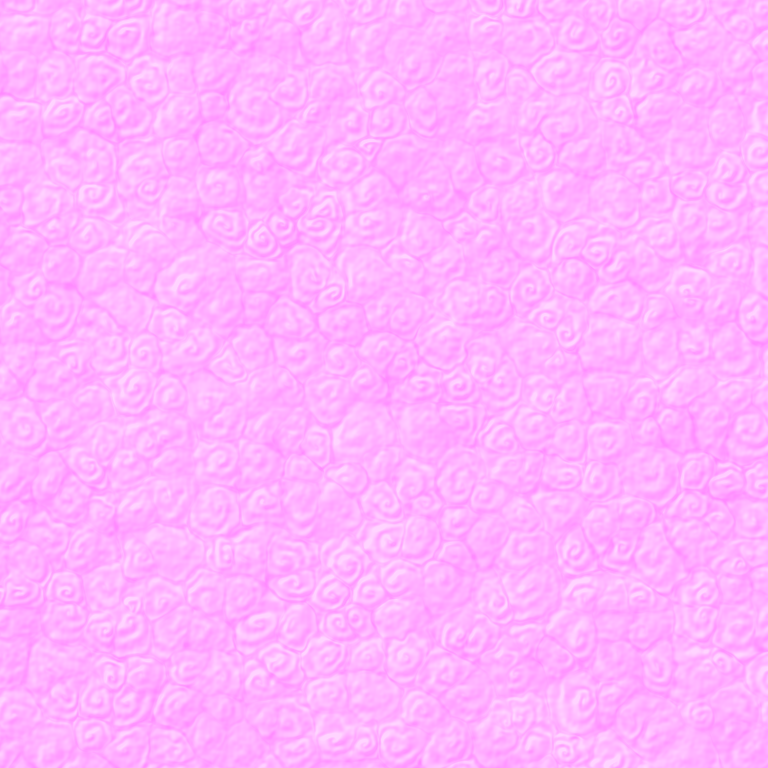
Reproduce this texture procedurally as a Shadertoy shader.

```glsl
const float CELLS = 19.5;          // rosettes across the canvas
const float JITTER = 0.8;
const float RING_FREQ = 19.0;
const float RING_HEIGHT = 0.052;
const float DOME_HEIGHT = 0.42;
const float GRAIN_HEIGHT = 0.15;
const float RELIEF = 0.074;        // strength of the directional light
const float CREASE_DARK = 0.085;
const float RING_TINT = 0.034;
const float MOTTLE = 0.05;         // soft patches of lighter and darker pink
const float SAMPLE_STEP = 0.04;
const float BASE_GREEN = 0.709;
const vec2 LIGHT_DIR = vec2(-0.6, 0.8);
const float TAU = 6.2831853;

vec2 hash2(vec2 p) {
    vec2 q = vec2(dot(p, vec2(127.1, 311.7)), dot(p, vec2(269.5, 183.3)));
    return fract(sin(q) * 43758.5453);
}

vec2 noise2(vec2 p) {
    vec2 i = floor(p), f = fract(p);
    f = f * f * (3.0 - 2.0 * f);
    vec2 low = mix(hash2(i), hash2(i + vec2(1, 0)), f.x);
    vec2 high = mix(hash2(i + vec2(0, 1)), hash2(i + vec2(1, 1)), f.x);
    return mix(low, high, f.y) - 0.5;
}

// x: height of the surface, y: tint from creases, rings and patches
vec2 surface(vec2 p) {
    vec2 broad = noise2(p * 1.3 + 7.0);
    vec2 fine = noise2(p * 4.3 + 31.0);
    vec2 q = p + 0.32 * broad + 0.11 * fine;

    // Nearest and second nearest rosette, each with its own size
    vec2 cell = floor(q), centre = vec2(0.0), seed = vec2(0.0);
    float nearest = 9.0, second = 9.0;
    for (int y = -1; y <= 1; y++) {
        for (int x = -1; x <= 1; x++) {
            vec2 id = cell + vec2(x, y);
            vec2 rnd = hash2(id + 53.0);
            vec2 offset = id + 0.5 + JITTER * (hash2(id) - 0.5) - q;
            float d = length(offset) * mix(0.78, 1.25, rnd.x);
            if (d < nearest) {
                second = nearest;
                nearest = d;
                centre = offset;
                seed = rnd;
            } else {
                second = min(second, d);
            }
        }
    }

    // Spiral petals, broken up by noise and faded at the rim
    float edge = second - nearest;
    float turn = seed.y < 0.5 ? -1.0 : 1.0;
    float angle = atan(centre.y, centre.x + 1e-5) * turn;
    float phase = RING_FREQ * nearest + angle + TAU * seed.y + 2.0 * fine.y;
    float strength = smoothstep(0.0, 0.14, edge) * smoothstep(0.0, 0.1, nearest);
    strength *= clamp(0.8 + 1.5 * broad.y, 0.2, 1.3);
    float ring = cos(phase) * strength;

    float grain = fine.x + 0.55 * noise2(p * 8.5 + 90.0).x;
    float height = RING_HEIGHT * ring - DOME_HEIGHT * nearest + GRAIN_HEIGHT * grain;
    float crease = 1.0 - smoothstep(0.0, 0.17, edge);
    crease *= clamp(0.7 + 1.5 * broad.x, 0.05, 1.3);
    float patches = noise2(p * 0.7 + 140.0).x + 0.6 * broad.y;
    return vec2(height, RING_TINT * ring - CREASE_DARK * crease + MOTTLE * patches);
}

void mainImage(out vec4 fragColor, in vec2 fragCoord) {
    vec2 p = fragCoord / iResolution.y * CELLS;
    vec2 stepToLight = SAMPLE_STEP * LIGHT_DIR;
    vec2 lit = surface(p + stepToLight);
    vec2 shaded = surface(p - stepToLight);

    // Relief lighting varies only the green channel of the pink
    float slope = (shaded.x - lit.x) / (2.0 * SAMPLE_STEP);
    float tint = 0.5 * (lit.y + shaded.y);
    float green = BASE_GREEN + RELIEF * clamp(slope, -1.5, 1.5) + tint;
    fragColor = vec4(1.0, clamp(green, 0.54, 0.83), 1.0, 1.0);
}
```
